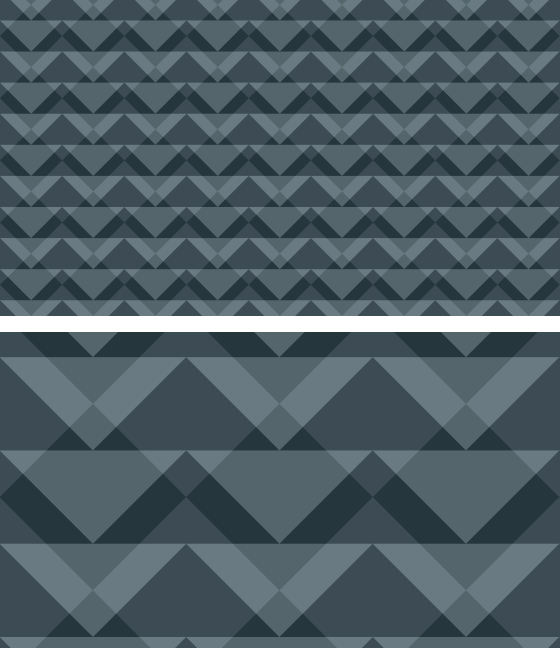
Top, the full canvas; bottom, a detail of the centre.
Write a Shadertoy shader that draws this pattern.

```glsl
// Interlocking zigzag bands in four slate tones, about nine repeats across and five down.
// Each band stacks two diagonal masks (a zigzag and a crossing wedge); every second band
// is the same motif turned upside down with its tones reversed.

const float REPEATS_PER_HEIGHT = 5.082;
const float ROW_SHIFT = 0.753;
const float DIAGONAL = 0.70711;

const vec3 DEEP  = vec3(0.15, 0.21, 0.24);
const vec3 SLATE = vec3(0.24, 0.30, 0.33);
const vec3 STEEL = vec3(0.33, 0.40, 0.42);
const vec3 MIST  = vec3(0.41, 0.48, 0.51);

// Antialiased coverage of a signed distance, positive inside
float coverage(float dist, float pixel) {
    return clamp(dist / pixel + 0.5, 0.0, 1.0);
}

// One band: side is the distance from the fold axis, rise the distance from the band edge
vec3 zigzagBand(float side, float rise, float pixel,
                vec3 ground, vec3 stripe, vec3 groundCross, vec3 stripeCross) {
    float zigzag = coverage((rise - side) * DIAGONAL, pixel);
    float wedge = coverage((abs(rise - 0.25) - side) * DIAGONAL, pixel);
    return mix(mix(ground, stripe, zigzag),
               mix(groundCross, stripeCross, zigzag), wedge);
}

void mainImage(out vec4 fragColor, in vec2 fragCoord) {
    float pixel = REPEATS_PER_HEIGHT / iResolution.y;
    vec2 cell = fract(fragCoord * pixel - vec2(0.0, ROW_SHIFT));

    // Fold the cell about its valley and about the seam between bands
    float fromValley = abs(cell.x - 0.5);
    float fromPeak = 0.5 - fromValley;
    float rise = min(cell.y, 1.0 - cell.y);

    vec3 lightBand = zigzagBand(fromValley, rise, pixel, SLATE, MIST, DEEP, STEEL);
    vec3 darkBand = zigzagBand(fromPeak, rise, pixel, STEEL, DEEP, MIST, SLATE);

    // The light band fills the lower half of each cell
    float inLight = 0.25 - abs(fract(cell.y + 0.25) - 0.5);
    fragColor = vec4(mix(darkBand, lightBand, coverage(inLight, pixel)), 1.0);
}
```
